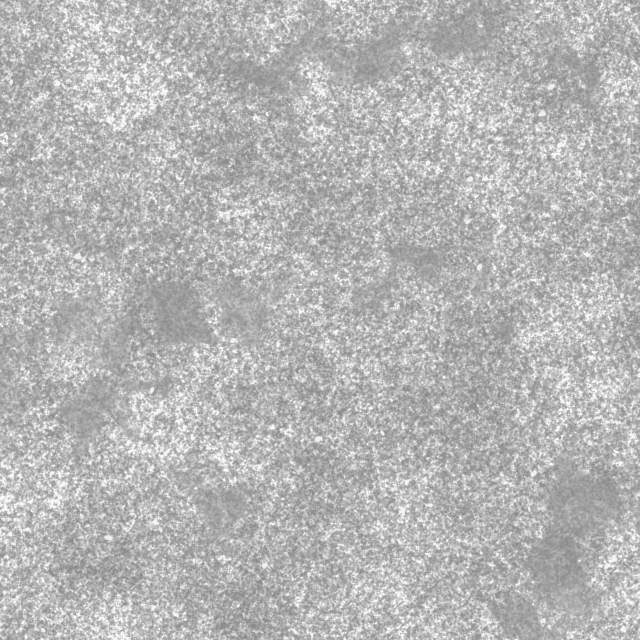
Write a WebGL 2 fragment shader that draws this texture.

```glsl
#version 300 es
precision highp float;

#define FLOOR_TONE 0.425
#define TONE_GAIN 0.270
#define TONE_CURVE 0.33
#define GRAIN_AMOUNT 0.88
#define CLOUD_AMOUNT 0.36
#define STAIN_DEPTH 0.95
#define SCRATCHES 40
#define SCRATCH_WIDTH 0.0011
#define FLECK_CELLS 17.0
#define FLECK_CHANCE 0.24
#define FLECK_TONE 0.94

uniform vec2 u_resolution;
out vec4 fragColor;

// Two independent values from 0 to 1 for an integer cell
vec2 hash2(vec2 cell) {
    uvec2 v = uvec2(ivec2(cell)) * 1664525u + 1013904223u;
    v.x += v.y * 1664525u;
    v.y += v.x * 1664525u;
    v ^= v >> 16u;
    v.x += v.y * 1664525u;
    v.y += v.x * 1664525u;
    v ^= v >> 16u;
    return vec2(v >> 8u) / 16777216.0;
}

// Value noise with zero mean and roughly unit deviation
float noise(vec2 p) {
    vec2 i = floor(p), f = fract(p);
    f = f * f * (3.0 - 2.0 * f);
    float low = mix(hash2(i).x, hash2(i + vec2(1, 0)).x, f.x);
    float high = mix(hash2(i + vec2(0, 1)).x, hash2(i + vec2(1, 1)).x, f.x);
    return (mix(low, high, f.y) - 0.5) * 4.6;
}

mat2 rotation(float a) {
    return mat2(cos(a), sin(a), -sin(a), cos(a));
}

float fbm(vec2 p) {
    float sum = 0.0, weight = 0.72;
    for (int i = 0; i < 5; i++) {
        sum += weight * noise(p);
        p = rotation(0.65) * p * 2.07 + 13.7;
        weight *= 0.68;
    }
    return sum;
}

// Mineral speckle from three fine scales
float grain(vec2 p) {
    float coarse = noise(rotation(0.4) * p * 125.0);
    float medium = noise(rotation(1.1) * p * 235.0 + 31.0);
    float fine = noise(rotation(0.8) * p * 410.0 + 77.0);
    return 0.38 * coarse + 0.64 * medium + 0.66 * fine;
}

// Broken hairlines, mostly level, some upright
float scratches(vec2 p, float pixel) {
    float mark = 0.0;
    float wobble = 0.0007 * noise(p * 45.0);
    float gaps = smoothstep(-0.3, 0.7, noise(p * 110.0 + 5.0));
    for (int i = 0; i < SCRATCHES; i++) {
        float id = float(i);
        vec2 group = hash2(vec2(floor(id / 2.0), 301.0));
        vec2 jitter = hash2(vec2(id, 302.0));
        vec2 shape = hash2(vec2(id, 303.0));
        float angle = (shape.x - 0.5) * 0.3 + (i % 5 == 4 ? 1.5 : 0.0);
        vec2 q = rotation(angle) * (p - group - (jitter - 0.5) * vec2(0.08, 0.04));
        float reach = mix(0.015, 0.055, shape.y);
        float across = 1.0 - smoothstep(0.0, SCRATCH_WIDTH + pixel, abs(q.y + wobble));
        float along = 1.0 - smoothstep(0.6 * reach, reach, abs(q.x));
        mark = max(mark, across * along * mix(0.5, 1.0, jitter.x));
    }
    return mark * gaps;
}

// Pale chips of uneven outline
float flecks(vec2 p, float pixel) {
    float mask = 0.0;
    vec2 home = floor(p * FLECK_CELLS);
    float ragged = 0.0006 * noise(p * 190.0);
    for (int k = 0; k < 9; k++) {
        vec2 cell = home + vec2(k % 3 - 1, k / 3 - 1);
        vec2 pick = hash2(cell + 500.0);
        vec2 q = p - (cell + hash2(cell + 700.0)) / FLECK_CELLS;
        q = rotation(pick.y * 6.28) * q * vec2(0.8, 1.25);
        float radius = mix(0.0014, 0.0052, pick.y * pick.y);
        float chip = 1.0 - smoothstep(-pixel, pixel, length(q) - radius + ragged);
        mask = max(mask, chip * step(pick.x, FLECK_CHANCE));
    }
    return mask;
}

void main() {
    float pixel = 1.0 / min(u_resolution.x, u_resolution.y);
    vec2 p = gl_FragCoord.xy * pixel;

    // Broad clouds and darker, smoother stains
    vec2 warped = p + 0.012 * vec2(noise(p * 19.0), noise(p * 19.0 + 40.0));
    float cloud = fbm(warped * 8.0 + 3.0);
    float stain = smoothstep(0.65, 1.9, fbm(warped * 5.5 + 21.0));

    // Thin winding rims, present only in places
    float rim = 1.0 - smoothstep(0.0, 0.13, abs(fbm(warped * 14.0 + 60.0)));
    rim *= smoothstep(0.3, 1.3, noise(p * 9.0 + 90.0));

    float level = CLOUD_AMOUNT * cloud - STAIN_DEPTH * stain + 0.12;
    level += GRAIN_AMOUNT * grain(p) * (1.0 - 0.45 * stain);
    level += 0.45 * rim + 1.5 * scratches(p, pixel);

    float tone = FLOOR_TONE + TONE_GAIN * exp(TONE_CURVE * level);
    tone = mix(tone, FLECK_TONE, flecks(p, pixel));
    fragColor = vec4(vec3(clamp(tone, 0.54, 0.97)), 1.0);
}
```
